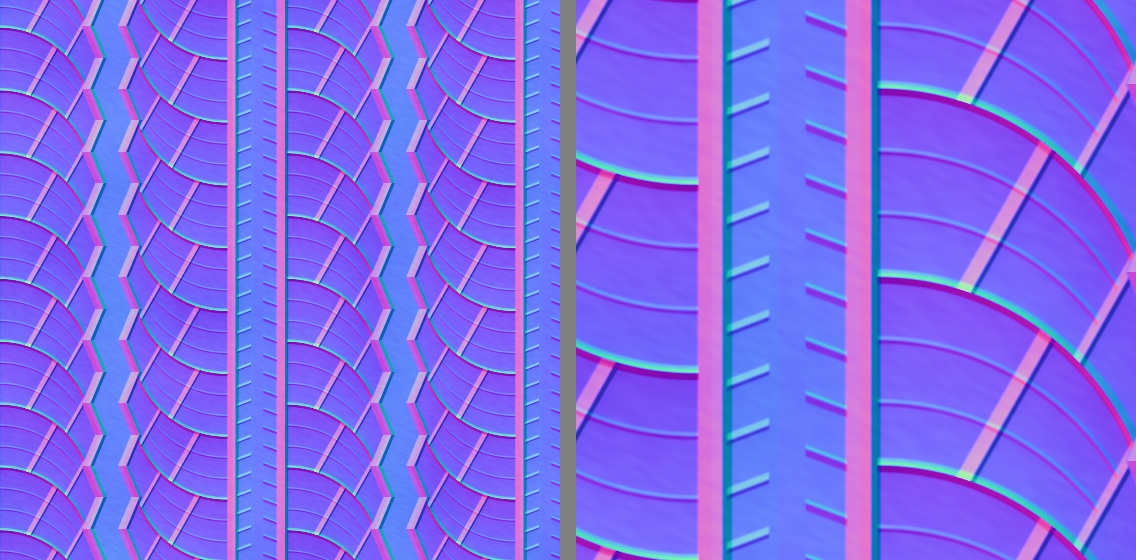
Left, the full canvas; right, a detail of the centre.
Write a WebGL 1 fragment shader that draws this texture map.

```glsl
precision highp float;
uniform vec2 u_resolution;

// Layout, as fractions of the canvas height (y points down)
const float REPEAT_X = 0.5143;
const float REPEAT_Y = 0.1122;
const float SHIFT_X = 0.0117;
const float SEAM_X = 0.0482;
const float RIB_X = 0.4258;
const float BLOCK_EDGE = 0.0104;
const vec2 BLOCK_TURN = vec2(0.4258, 0.1563);
const float ARC_START_Y = 0.0495;
const float ARC_RADIUS = 0.1667;
const vec2 WIDE_BAR = vec2(0.0859, 0.0768);
const vec2 THIN_BAR = vec2(0.1406, 0.1406);
const float BAR_LEAN = 0.57;
const float ZIGZAG_LEFT = 0.1784;
const float ZIGZAG_RIGHT = 0.2422;
const float ZIGZAG_SWING = 0.0117;
const float ZIGZAG_Y = 0.1589;
const float TICK_STEP = 0.0323;

// Surface slopes and finish
const vec2 BASE_SLOPE = vec2(-0.12, -0.11);
const vec2 BLOCK_SLOPE = vec2(0.12, -0.26);
const vec2 CHANNEL_SLOPE = vec2(-0.11, 0.15);
const vec2 RIB_SLOPE = vec2(-0.09, 0.10);
const float EDGE = 0.0012;
const float HALO_WIDTH = 0.005;
const float HALO_DEPTH = 0.16;
const float MOTTLE = 0.12;
const float GRAIN = 0.08;

float hash(vec2 p) {
  vec3 q = fract(vec3(p.xyx) * 0.1031);
  q += dot(q, q.yzx + 33.33);
  return fract((q.x + q.y) * q.z);
}

float noise(vec2 p) {
  vec2 i = floor(p), f = fract(p);
  f = f * f * (3.0 - 2.0 * f);
  return mix(mix(hash(i), hash(i + vec2(1, 0)), f.x),
             mix(hash(i + vec2(0, 1)), hash(i + vec2(1, 1)), f.x), f.y);
}

float band(float d, float low, float high) {
  float e = max(EDGE, 0.7 / u_resolution.y);
  return smoothstep(low - e, low + e, d) - smoothstep(high - e, high + e, d);
}

float centredMod(float x, float period) {
  return mod(x + 0.5 * period, period) - 0.5 * period;
}

// Two facing walls around d = 0, with a soft roll-off outside them
vec2 groove(float d, vec2 across, float nearWall, float farWall, float depth) {
  float walls = band(d, -nearWall, 0.0) - band(d, 0.0, farWall);
  float halo = exp(-abs(d) / HALO_WIDTH) * clamp(-d / EDGE, -1.0, 1.0);
  return across * depth * (walls + HALO_DEPTH * halo);
}

vec2 bar(vec2 q, vec2 centre, float turn, float width) {
  vec2 across = normalize(vec2(1.0, BAR_LEAN));
  float d = dot(q - centre, across) * turn - 0.5 * width;
  return groove(d, across, width, 0.0026, 0.74);
}

// Shoulder block: curved grooves, fine sipes and leaning bars
vec2 block(vec2 q, float turn) {
  float x = clamp(q.x - BLOCK_EDGE, 0.0, 0.965 * ARC_RADIUS);
  float rise = sqrt(ARC_RADIUS * ARC_RADIUS - x * x);
  float arc = ARC_RADIUS - rise;
  vec2 across = vec2(x / rise, -1.0);
  float len = length(across);
  across /= len;
  float v = q.y - ARC_START_Y - arc;
  float inCell = mod(v, REPEAT_Y);
  vec2 cell = vec2(q.x, inCell + arc);

  float below = turn > 0.0 ? inCell : REPEAT_Y - inCell;
  vec2 slope = BLOCK_SLOPE * mix(1.05, 0.25, below / REPEAT_Y);
  float thinSide = dot(cell - THIN_BAR, vec2(1.0, BAR_LEAN));
  float sipe = -turn * centredMod(v, REPEAT_Y / 3.0) / len;
  slope += groove(sipe, across, 0.0021, 0.0023, 0.42) * step(thinSide, 0.0);
  slope += bar(cell, WIDE_BAR, turn, 0.0088);
  slope += bar(cell, THIN_BAR, turn, 0.0056);
  float d = -turn * centredMod(v, REPEAT_Y) / len;
  return slope + groove(d, across, 0.0038, 0.0046, 0.62);
}

vec2 ticks(vec2 q, float lean, float facing) {
  vec2 across = facing * normalize(vec2(-lean, 1.0));
  float d = centredMod(q.y - lean * q.x, TICK_STEP) * across.y;
  return groove(d, across, 0.0042, 0.0022, 0.55);
}

void main() {
  vec2 p = vec2(gl_FragCoord.x, u_resolution.y - gl_FragCoord.y) / u_resolution.y;
  vec2 t = vec2(mod(p.x + SHIFT_X + SEAM_X, REPEAT_X) - SEAM_X, p.y);

  // Zigzag channel walls
  float phase = fract((t.y - ZIGZAG_Y) / REPEAT_Y);
  float swing = ZIGZAG_SWING * (1.0 - 2.0 * abs(2.0 * phase - 1.0));
  float lean = 4.0 * ZIGZAG_SWING / REPEAT_Y * (phase < 0.5 ? 1.0 : -1.0);
  vec2 across = normalize(vec2(1.0, -lean));
  float dLeft = (t.x - ZIGZAG_LEFT - swing) * across.x;
  float dRight = (t.x - ZIGZAG_RIGHT - swing) * across.x;

  // Regions of the tread
  vec2 slope = BASE_SLOPE;
  slope += block(t, 1.0) * band(t.x, BLOCK_EDGE, 1.0) * (1.0 - band(dLeft, -0.008, 2.0));
  slope += block(BLOCK_TURN - t, -1.0) * band(dRight, 0.007, 2.0) * band(t.x, -1.0, RIB_X - 0.008);
  slope += CHANNEL_SLOPE * band(dLeft, 0.0, 2.0) * band(dRight, -2.0, 0.0);
  slope += RIB_SLOPE * (band(t.x, RIB_X, 1.0) + 0.5 * band(t.x, -1.0, 0.0));
  slope += groove(dLeft - 0.006, across, 0.0135, 0.0052, 0.76);
  slope += groove(dRight - 0.006, across, 0.0135, 0.0042, 0.76);

  // Straight rib grooves and their ticks
  slope += groove(t.x - 0.0065, vec2(1, 0), 0.0155, 0.0055, 0.82);
  slope += groove(t.x - RIB_X - 0.0065, vec2(1, 0), 0.0150, 0.0055, 0.82);
  slope += ticks(t - vec2(0.4349, 0.0146), -0.38, 1.0) * band(t.x, 0.4349, 0.4600);
  slope += ticks(t - vec2(-0.0326, 0.0191), 0.37, -1.0) * band(t.x, -0.0326, -0.0080);

  // Broad mottling and slanted grain
  slope += MOTTLE * (vec2(noise(p * 9.0), noise(p * 9.0 + 40.0)) - 0.5);
  vec2 slanted = vec2(p.x + p.y, p.y - 0.5 * p.x);
  slope += GRAIN * (noise(slanted * vec2(70.0, 260.0)) - 0.5) * vec2(0.5, 1.0);

  slope *= min(1.0, 0.92 / max(length(slope), 0.001));
  vec3 normal = vec3(slope, sqrt(1.0 - dot(slope, slope)));
  gl_FragColor = vec4(0.5 + 0.5 * normal, 1.0);
}
```
